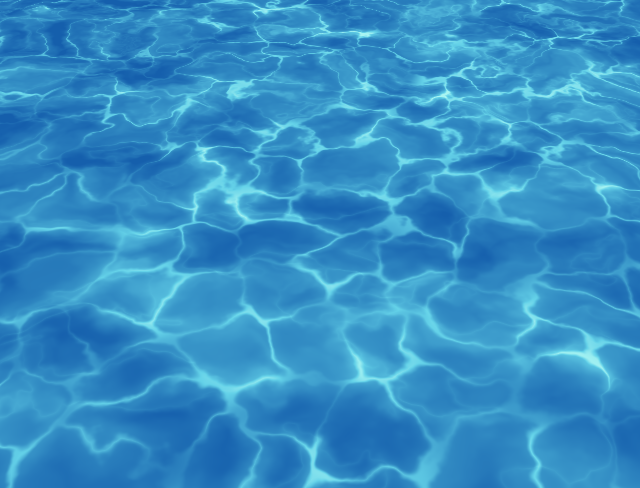
This texture is drawn by a Shadertoy shader. Its source:

```glsl
// Sunlit pool water: a net of bright caustics on rippled blue, receding upward.

float hash(vec2 p) {
    return fract(sin(dot(p, vec2(127.1, 311.7))) * 43758.545);
}

vec2 hash2(vec2 p) {
    return vec2(hash(p), hash(p + 37.3));
}

float noise(vec2 p) {
    vec2 i = floor(p), f = fract(p);
    f = f * f * (3.0 - 2.0 * f);
    return mix(mix(hash(i), hash(i + vec2(1, 0)), f.x),
               mix(hash(i + vec2(0, 1)), hash(i + vec2(1, 1)), f.x), f.y);
}

float fbm(vec2 p) {
    float sum = 0.0, amp = 0.53;
    for (int i = 0; i < 4; i++) {
        sum += amp * noise(p);
        p = mat2(1.6, 1.2, -1.2, 1.6) * p + 5.7;
        amp *= 0.5;
    }
    return sum;
}

vec2 warp(vec2 p) {
    return vec2(fbm(p), fbm(p + 19.4)) - 0.5;
}

// Thin curved filaments along the middle level of a noise field
float wisps(vec2 p) {
    return pow(1.0 - abs(2.0 * fbm(p) - 1.0), 8.0);
}

// Rounded distance to the cell borders; below zero where borders meet
float cellEdge(vec2 p) {
    vec2 base = floor(p), nearest = vec2(0);
    float best = 9.0;
    for (int y = -1; y <= 1; y++)
    for (int x = -1; x <= 1; x++) {
        vec2 cell = base + vec2(x, y);
        vec2 r = cell + 0.1 + 0.8 * hash2(cell) - p;
        if (dot(r, r) < best) { best = dot(r, r); nearest = r; }
    }
    float sum = 0.0;
    for (int y = -2; y <= 2; y++)
    for (int x = -2; x <= 2; x++) {
        vec2 cell = base + vec2(x, y);
        vec2 r = cell + 0.1 + 0.8 * hash2(cell) - p;
        vec2 gap = r - nearest;
        if (dot(gap, gap) > 1e-5)
            sum += exp(-16.0 * dot(0.5 * (r + nearest), normalize(gap)));
    }
    return -log(sum + 1e-5) / 16.0;
}

vec3 waterColor(float light) {
    vec3 c = mix(vec3(0.10, 0.40, 0.69), vec3(0.22, 0.585, 0.785),
                 clamp(light * 2.0, -0.15, 1.0));
    c = mix(c, vec3(0.39, 0.82, 0.91), clamp(light * 2.0 - 1.0, 0.0, 1.0));
    return mix(c, vec3(0.66, 0.96, 0.95), clamp(light * 1.8 - 1.8, 0.0, 1.0));
}

void mainImage(out vec4 fragColor, in vec2 fragCoord) {
    vec2 p = (fragCoord - vec2(0.5 * iResolution.x, 0.0)) / iResolution.y;

    // Perspective onto the water plane
    float depth = 1.0 / (1.8 - p.y);
    vec2 water = vec2(9.0 * p.x, 18.9) * depth;
    float far = smoothstep(0.45, 1.0, p.y);

    // Surface ripples bend the view of the pool floor
    vec2 bent = water + (1.3 + 0.7 * far) * warp(water * 0.75)
                      + (0.25 + 0.3 * far) * warp(water * 2.3 + 8.0);

    // Caustic net: thin cores of uneven strength with soft halos
    float edge = cellEdge(bent);
    float strength = smoothstep(0.2, 0.8, noise(water * 1.3 + 3.0));
    float width = mix(0.04, 0.085, noise(water * 0.9 + 31.0));
    float core = smoothstep(width, -0.02, edge) * (0.2 + 0.8 * strength);
    float halo = exp(-5.0 * max(edge, 0.0)) * (0.5 + 0.7 * strength);

    // Broad patches, fine filaments and wide glowing pools of light
    float patches = fbm(bent * vec2(0.7, 0.9) + 11.0) - 0.5;
    float streaks = wisps(bent * vec2(0.8, 1.2) + 50.0);
    float glow = smoothstep(0.62, 0.9, noise(bent * 1.1 + 70.0)) * halo;

    float light = 0.15 + 1.15 * patches + 0.27 * halo + 0.55 * core
                + (0.2 + 0.12 * far) * streaks + 0.3 * glow;

    // Deeper blue toward the upper left
    light -= 0.12 * smoothstep(0.1, -0.6, p.x) * smoothstep(0.3, 0.8, p.y);

    fragColor = vec4(waterColor(light), 1.0);
}
```
